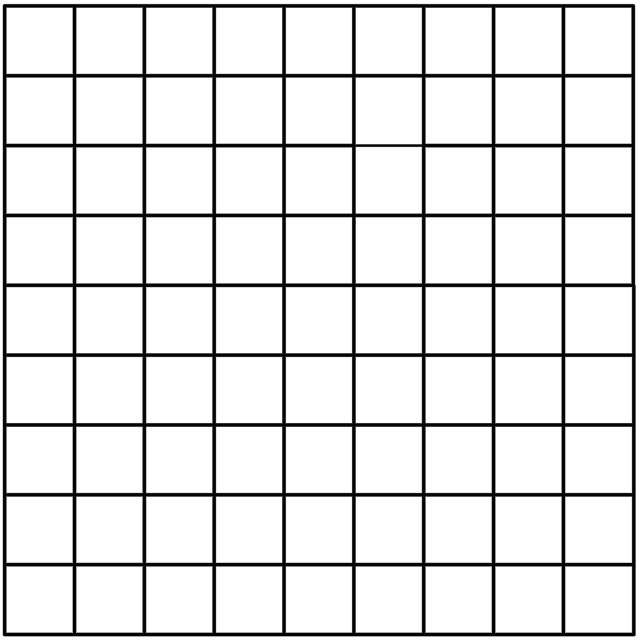
Write a three.js fragment shader that draws this pattern.

```glsl
varying vec2 vUv;

const float CELLS = 9.0;
const float PITCH = 0.10913;
const vec2 ORIGIN = vec2(0.0073, 0.0086);
const float LINE_WIDTH = 0.0057;
const float SOFTNESS = 0.0013;
const vec3 PAPER = vec3(1.0);
const vec3 INK = vec3(0.015);

// Distance, in cells, to the nearest line; rounded past the line ends
float lineDistance(float across, float along, float lineIndex) {
  float overrun = max(0.0, max(-along, along - CELLS));
  return length(vec2(across - lineIndex, overrun));
}

float nearestLine(float coord) {
  return clamp(floor(coord + 0.5), 0.0, CELLS);
}

float strokeCoverage(float dist, float width, float blur) {
  return 1.0 - smoothstep(-blur, blur, dist - 0.5 * width);
}

// 1 where an index equals the chosen one
float isIndex(float index, float chosen) {
  return 1.0 - step(0.5, abs(index - chosen));
}

void main() {
  vec2 grid = (vUv - ORIGIN) / PITCH;
  vec2 pixel = fwidth(vUv);
  float blur = max(SOFTNESS, 0.6 * max(pixel.x, pixel.y));

  float column = nearestLine(grid.x);
  float row = nearestLine(grid.y);

  // The lower part of the right border sits slightly outward
  float nudge = 0.008 * isIndex(column, CELLS) * (1.0 - step(5.0, grid.y));

  // One horizontal segment is drawn thinner
  float thin = isIndex(row, 7.0) * isIndex(floor(grid.x), 5.0);
  float rowWidth = LINE_WIDTH * mix(1.0, 0.72, thin);

  float vertical = PITCH * lineDistance(grid.x - nudge, grid.y, column);
  float horizontal = PITCH * lineDistance(grid.y, grid.x, row);
  float ink = max(strokeCoverage(vertical, LINE_WIDTH, blur),
                  strokeCoverage(horizontal, rowWidth, blur));

  gl_FragColor = vec4(mix(PAPER, INK, ink), 1.0);
}
```
